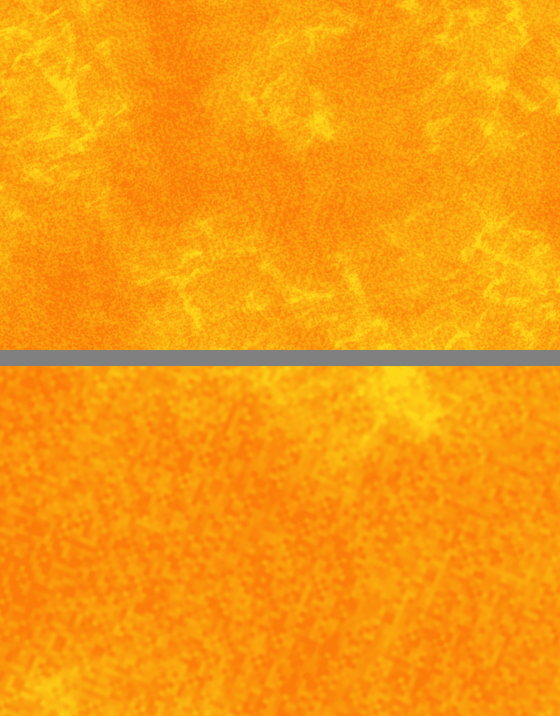
Top, the full canvas; bottom, a detail of the centre.
A WebGL 1 fragment shader for this texture:

```glsl
precision highp float;
// Draws mottled orange and yellow plaster with brushed flecks and fine grain.

uniform vec2 u_resolution;

float hash(vec2 cell) {
  return fract(sin(dot(cell, vec2(127.1, 311.7))) * 43758.5453);
}

float valueNoise(vec2 p) {
  vec2 cell = floor(p);
  vec2 f = fract(p);
  vec2 blend = f * f * (3.0 - 2.0 * f);
  float low = mix(hash(cell), hash(cell + vec2(1.0, 0.0)), blend.x);
  float high = mix(hash(cell + vec2(0.0, 1.0)), hash(cell + vec2(1.0, 1.0)), blend.x);
  return mix(low, high, blend.y);
}

mat2 rotation(float angle) {
  float c = cos(angle);
  float s = sin(angle);
  return mat2(c, s, -s, c);
}

// Layered noise, centred on 0.5
float fbm(vec2 p) {
  float sum = 0.0;
  float weight = 0.5;
  for (int octave = 0; octave < 5; octave++) {
    sum += weight * valueNoise(p);
    p = rotation(0.6) * p * 2.03 + 17.3;
    weight *= 0.5;
  }
  return sum / 0.96875;
}

// Short torn strokes running along the given angle
float brushFlecks(vec2 p, float angle, vec2 density) {
  float strokes = fbm(rotation(-angle) * p * density.x * vec2(1.0, density.y));
  return smoothstep(0.54, 0.76, strokes);
}

// Thin lines where the noise crosses its middle value
float creases(vec2 p, float width) {
  return 1.0 - smoothstep(0.0, width, abs(fbm(p) - 0.5));
}

vec3 plasterColor(float tone) {
  vec3 deepOrange = vec3(0.98, 0.53, 0.04);
  vec3 amber = vec3(0.98, 0.67, 0.06);
  vec3 yellow = vec3(0.99, 0.80, 0.09);
  vec3 lower = mix(deepOrange, amber, clamp(tone * 2.0, -0.3, 1.0));
  return mix(lower, yellow, clamp(tone * 2.0 - 1.0, 0.0, 1.3));
}

void main() {
  vec2 p = gl_FragCoord.xy / u_resolution.y;
  float sideways = abs(gl_FragCoord.x / u_resolution.x - 0.5);

  // Warped clouds with ragged edges
  vec2 warp = vec2(fbm(p * 5.0 + 3.1), fbm(p * 5.0 + 41.7)) - 0.5;
  vec2 warped = p + 0.28 * warp;
  float cloud = fbm(warped * 3.2 + 8.4);
  float mottle = fbm(warped * 15.0 + 23.0);

  // Strokes gather in the lighter patches
  float lightPatch = smoothstep(0.43, 0.68, cloud + 0.2 * (sideways - 0.25));
  vec2 brushed = p + 0.12 * warp;
  float flecks = brushFlecks(brushed, 0.65, vec2(16.0, 2.8))
               + brushFlecks(brushed + 5.0, 2.2, vec2(13.0, 1.8));
  float darkLines = creases(warped * 4.5 + 61.0, 0.03) * (1.0 - lightPatch);

  // Fine sandy grain
  float grain = valueNoise(rotation(0.4) * p * 190.0) - 0.5;

  float tone = 0.29
             + 1.10 * (cloud - 0.5)
             + 0.50 * (mottle - 0.5)
             + 0.22 * (sideways - 0.25)
             + 0.48 * flecks * lightPatch
             - 0.09 * darkLines
             + 0.68 * grain;

  gl_FragColor = vec4(plasterColor(tone), 1.0);
}
```
